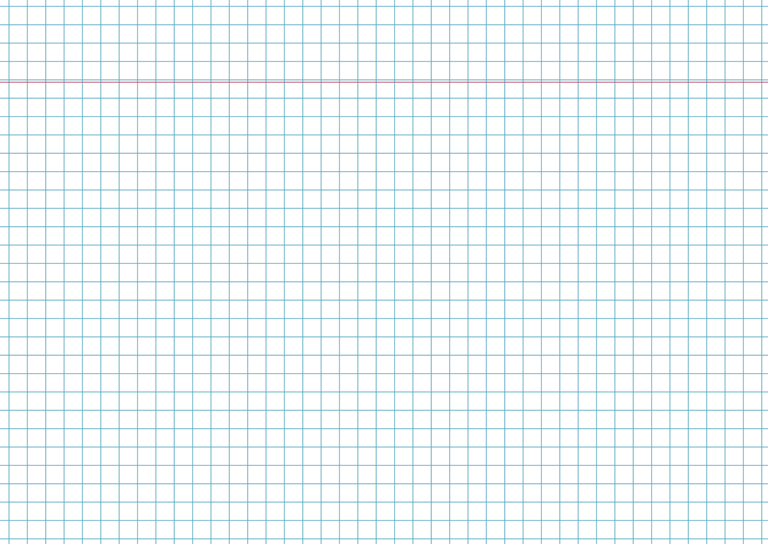
A WebGL 1 fragment shader for this pattern:

```glsl
precision highp float;

uniform vec2 u_resolution;

// Lengths are fractions of the canvas width, measured from the top left.
const float PITCH = 0.023906;
const vec2 GRID_START = vec2(0.01172, 0.00833);
const float GRID_WIDTH = 0.00114;
const float MARGIN_Y = 0.1071;
const float MARGIN_WIDTH = 0.00115;
const float SOFTNESS = 1.3; // filter width in pixels

const vec3 PAPER = vec3(1.0);
const vec3 GRID_INK = vec3(0.38, 0.68, 0.77);
const vec3 MARGIN_INK = vec3(0.76, 0.34, 0.44);

// Share of a box filter covered by a line at the given distance.
float lineCoverage(float dist, float width, float filterWidth) {
    float right = min(dist + 0.5 * width, 0.5 * filterWidth);
    float left = max(dist - 0.5 * width, -0.5 * filterWidth);
    return max(right - left, 0.0) / filterWidth;
}

// Signed distance to the nearest of the evenly spaced rules.
vec2 gridDistance(vec2 p) {
    return (fract((p - GRID_START) / PITCH + 0.5) - 0.5) * PITCH;
}

void main() {
    vec2 p = vec2(gl_FragCoord.x, u_resolution.y - gl_FragCoord.y) / u_resolution.x;
    float filterWidth = SOFTNESS / u_resolution.x;

    // Square ruling, with ink building up slightly at crossings
    vec2 d = gridDistance(p);
    float vertical = lineCoverage(d.x, GRID_WIDTH, filterWidth);
    float horizontal = lineCoverage(d.y, GRID_WIDTH, filterWidth);
    float grid = 1.0 - (1.0 - vertical) * (1.0 - horizontal);
    vec3 color = mix(PAPER, GRID_INK, grid);

    // Single header rule
    float margin = lineCoverage(p.y - MARGIN_Y, MARGIN_WIDTH, filterWidth);
    color = mix(color, MARGIN_INK, margin);

    gl_FragColor = vec4(color, 1.0);
}
```
